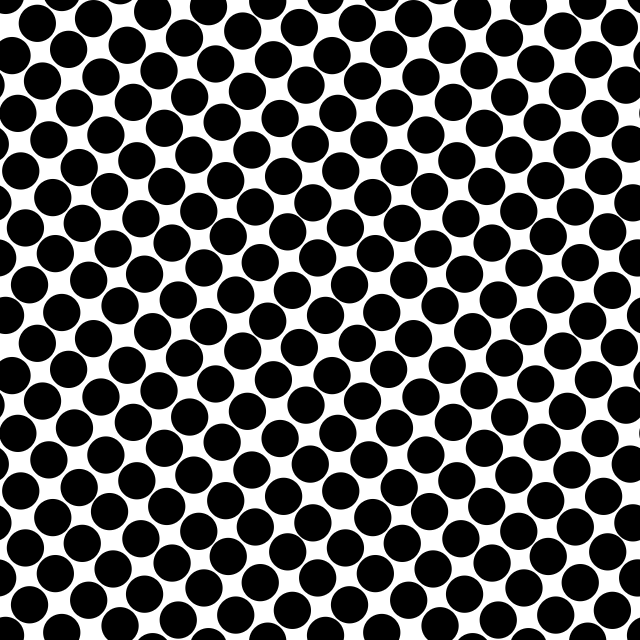
This pattern is drawn by a three.js fragment shader. Its source:

```glsl
// Black dots on white: a tilted square lattice with a slight wander, tiled two by two.
#define TILES 2.0
#define DOTS 61            // dots per tile
#define LATTICE_STEP 11.0  // rows climbed per column, out of DOTS
#define ORIGIN vec2(0.1146, 0.0725)
#define RADIUS 0.0582      // in tile widths, as are the next two
#define DRIFT vec2(0.0052, 0.0031)
#define JITTER 0.0065
#define INK vec3(0.0)
#define PAPER vec3(1.0)

const float TAU = 6.2831853;

varying vec2 vUv;

vec2 hash2(float n) {
  return fract(sin(n * vec2(12.99, 78.23) + vec2(1.3, 4.7)) * 4375.85);
}

float wave(float t, float peak) {
  return cos(TAU * (t - peak));
}

// Centre of dot k: lattice site plus a smooth drift and a small random offset
vec2 dotCentre(float k) {
  vec2 site = ORIGIN + fract(vec2(k, LATTICE_STEP * k) / float(DOTS));
  vec2 drift = DRIFT * vec2(wave(site.y, 0.30), wave(site.x, 0.25) + wave(site.y, 0.47));
  return site + drift + JITTER * (hash2(k) - 0.5);
}

// Signed distance to the nearest dot, wrapping around the tile
float dotsDistance(vec2 p) {
  float nearest = 1.0;
  for (int k = 0; k < DOTS; k++) {
    vec2 offset = fract(p - dotCentre(float(k)) + 0.5) - 0.5;
    nearest = min(nearest, length(offset));
  }
  return nearest - RADIUS;
}

void main() {
  // Tile coordinates, measured down from the top
  vec2 p = vec2(vUv.x, 1.0 - vUv.y) * TILES;

  // Edge blend one pixel wide
  float pixel = fwidth(vUv.x) * TILES;
  float paper = clamp(dotsDistance(p) / pixel + 0.5, 0.0, 1.0);

  gl_FragColor = vec4(mix(INK, PAPER, paper), 1.0);
}
```
